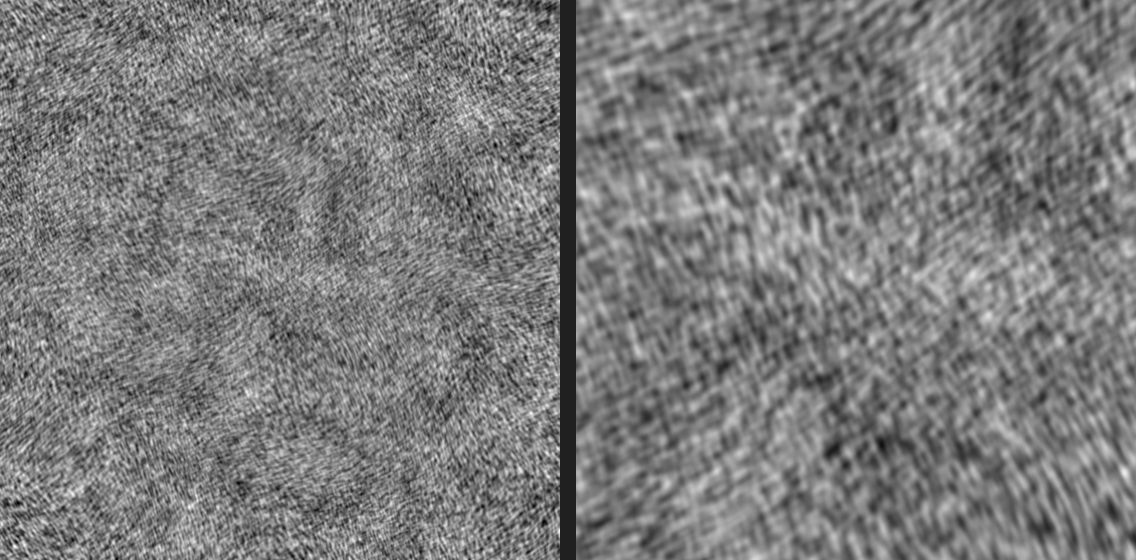
Left: the whole. Right: its middle third, enlarged.
Write a Shadertoy shader that draws this texture.

```glsl
const float MEAN_GREY = 0.49;
const float STEEP_ANGLE = 1.95;   // strokes leaning to the left
const float SLANT_ANGLE = 0.60;   // strokes rising to the right

// Integer hash giving a unit gradient for a lattice cell
vec2 cellGradient(ivec2 cell, uint seed) {
    uint h = uint(cell.x) * 1597334677u ^ uint(cell.y) * 3812015801u ^ seed * 2654435769u;
    h = (h ^ (h >> 15)) * 2246822519u;
    h = (h ^ (h >> 13)) * 3266489917u;
    h ^= h >> 16;
    float angle = float(h & 65535u) * 6.2831853 / 65536.0;
    return vec2(cos(angle), sin(angle));
}

// Gradient noise scaled to a spread of about one
float gradientNoise(vec2 p, uint seed) {
    ivec2 cell = ivec2(floor(p));
    vec2 f = fract(p);
    vec2 w = f * f * f * (f * (f * 6.0 - 15.0) + 10.0);
    float a = dot(cellGradient(cell, seed), f);
    float b = dot(cellGradient(cell + ivec2(1, 0), seed), f - vec2(1, 0));
    float c = dot(cellGradient(cell + ivec2(0, 1), seed), f - vec2(0, 1));
    float d = dot(cellGradient(cell + ivec2(1, 1), seed), f - vec2(1, 1));
    return 4.4 * mix(mix(a, b, w.x), mix(c, d, w.x), w.y);
}

// Noise stretched along a direction; density is cells along and across
float strokes(vec2 p, float angle, vec2 density, uint seed) {
    vec2 along = vec2(cos(angle), sin(angle));
    vec2 across = vec2(-along.y, along.x);
    return gradientNoise(vec2(dot(p, along), dot(p, across)) * density, seed);
}

// Two crossing layers blended to hide the lattice
float strokePair(vec2 p, float angle, vec2 density, uint seed) {
    float first = strokes(p, angle - 0.12, density, seed);
    float second = strokes(p + 0.37, angle + 0.12, density * 0.87, seed + 1u);
    return (first + second) * 0.7071;
}

// Soft cloudy patches
float blotches(vec2 p, float density, uint seed) {
    float sum = 0.0;
    float weight = 0.74;
    for (uint octave = 0u; octave < 4u; octave++) {
        sum += weight * strokes(p, 0.5 + float(octave), vec2(0.85, 1.0) * density, seed + octave);
        density *= 1.9;
        weight *= 0.7;
    }
    return sum;
}

void mainImage(out vec4 fragColor, in vec2 fragCoord) {
    vec2 uv = fragCoord / iResolution.xy;

    // Gentle bending of the stroke directions
    vec2 bend = vec2(gradientNoise(uv * 3.0, 3u), gradientNoise(uv * 3.0, 4u));
    vec2 p = uv + 0.012 * bend;

    // Regional balance between the two directions
    float balance = clamp(0.5 + 0.2 * gradientNoise(uv * 6.0 + 0.4, 5u), 0.1, 0.9);
    float steep = strokePair(p, STEEP_ANGLE, vec2(75.0, 190.0), 10u);
    float slant = strokePair(p, SLANT_ANGLE, vec2(65.0, 175.0), 20u);
    float grain = 0.080 * steep * sqrt(2.0 * (1.0 - balance))
                + 0.062 * slant * sqrt(2.0 * balance)
                + 0.030 * gradientNoise(p * 150.0, 30u);

    // Coarser hatching and patches
    float hatching = 0.026 * strokes(p, SLANT_ANGLE, vec2(24.0, 85.0), 40u);
    float patches = 0.052 * blotches(uv, 12.0, 50u);

    // Grain gets stronger away from the centre
    vec2 fromCentre = uv - 0.5;
    float edgeGain = 0.86 + 0.9 * dot(fromCentre, fromCentre);

    float grey = MEAN_GREY + patches + (grain + hatching) * edgeGain;
    fragColor = vec4(vec3(clamp(grey, 0.0, 1.0)), 1.0);
}
```
